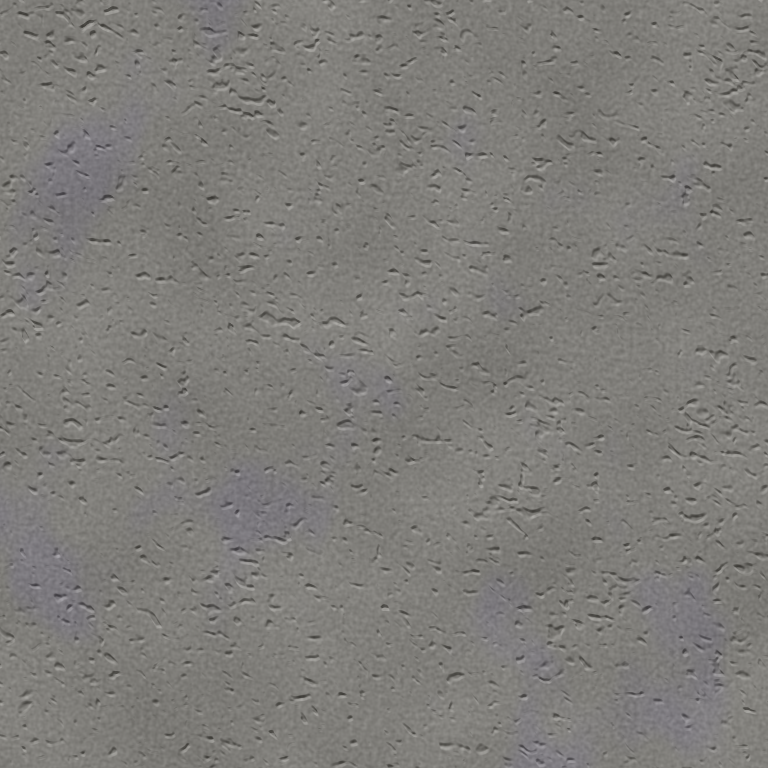
Give the GLSL for this texture, as a Shadertoy shader.

```glsl
// Weathered grey plaster: a flat, finely grained skin broken by small ragged pits.
// Stretched gradient noise is cut into a pitted height field, then lit from above
// so upper lips fall into shadow and lower lips catch light; faint violet stains on top.

const vec3 PLASTER = vec3(0.503, 0.497, 0.480);
const vec3 STAIN = vec3(0.490, 0.480, 0.500);
const vec2 LIGHT_STEP = vec2(-0.0012, 0.0038);

// Sine-free hash: lattice cell to a vector in -1..1
vec2 hashVector(vec2 cell) {
    vec3 h = fract(cell.xyx * vec3(0.1031, 0.1030, 0.0973));
    h += dot(h, h.yzx + 33.33);
    return fract((h.xx + h.yz) * h.zy) * 2.0 - 1.0;
}

float cornerSlope(vec2 cell, vec2 corner, vec2 local) {
    return dot(hashVector(cell + corner), local - corner);
}

float gradientNoise(vec2 p) {
    vec2 cell = floor(p);
    vec2 f = fract(p);
    vec2 blend = f * f * f * (f * (f * 6.0 - 15.0) + 10.0);
    float low = mix(cornerSlope(cell, vec2(0, 0), f), cornerSlope(cell, vec2(1, 0), f), blend.x);
    float high = mix(cornerSlope(cell, vec2(0, 1), f), cornerSlope(cell, vec2(1, 1), f), blend.x);
    return mix(low, high, blend.y);
}

// Sum of octaves, about -0.5..0.5
float fractalNoise(vec2 p, int octaves) {
    float sum = 0.0;
    float weight = 1.0;
    for (int i = 0; i < octaves; i++) {
        sum += weight * gradientNoise(p);
        p = p * 2.03 + 17.3;
        weight *= 0.5;
    }
    return sum;
}

// Bends and slightly tilts the domain so pits run ragged, falling to the right
vec2 warpDomain(vec2 p, float amount) {
    vec2 bend = vec2(gradientNoise(p * 34.0 + 5.0), gradientNoise(p * 34.0 + 71.0));
    return p + amount * bend + vec2(0.0, 0.14 * p.x);
}

// Height of the surface: ragged pits plus a shallow roughness
float surfaceHeight(vec2 p, float density) {
    vec2 q = warpDomain(p, 0.012);
    float ragged = gradientNoise(q * vec2(52.0, 88.0) + 9.0)
                 + 0.6 * gradientNoise(q * vec2(105.0, 165.0) + 43.0);
    float pit = smoothstep(0.20, 0.56, ragged + density);
    float roughness = gradientNoise(q * vec2(95.0, 135.0) + 131.0);
    return 0.22 * roughness - pit;
}

// Slope toward the light: shadows are deeper than highlights
float reliefShade(float slope, float shadowGain, float lightGain) {
    return slope < 0.0 ? slope * shadowGain : slope * lightGain;
}

void mainImage(out vec4 fragColor, in vec2 fragCoord) {
    vec2 uv = fragCoord / iResolution.y + 2.0;

    // Pits gather in loose clusters
    float density = 0.32 * fractalNoise(uv * 8.0 + 3.0, 3);
    float here = surfaceHeight(uv, density);
    float slope = here - surfaceHeight(uv + LIGHT_STEP, density);

    // Broad stains and tone drift
    float stain = smoothstep(0.12, 0.42, fractalNoise(uv * vec2(5.0, 3.6) + 29.0, 3));
    float drift = 0.045 * fractalNoise(uv * 6.0 + 57.0, 4);
    float grain = 0.075 * gradientNoise(uv * 165.0) + 0.04 * gradientNoise(uv * 240.0 + 11.0);

    // Relief lighting with a little darkness held inside each pit
    float relief = reliefShade(slope, 0.19, 0.115);
    float hollow = 0.022 * min(here, 0.0);

    vec3 color = mix(PLASTER, STAIN, stain) + drift + grain + relief + hollow;
    fragColor = vec4(clamp(color, 0.0, 1.0), 1.0);
}
```
